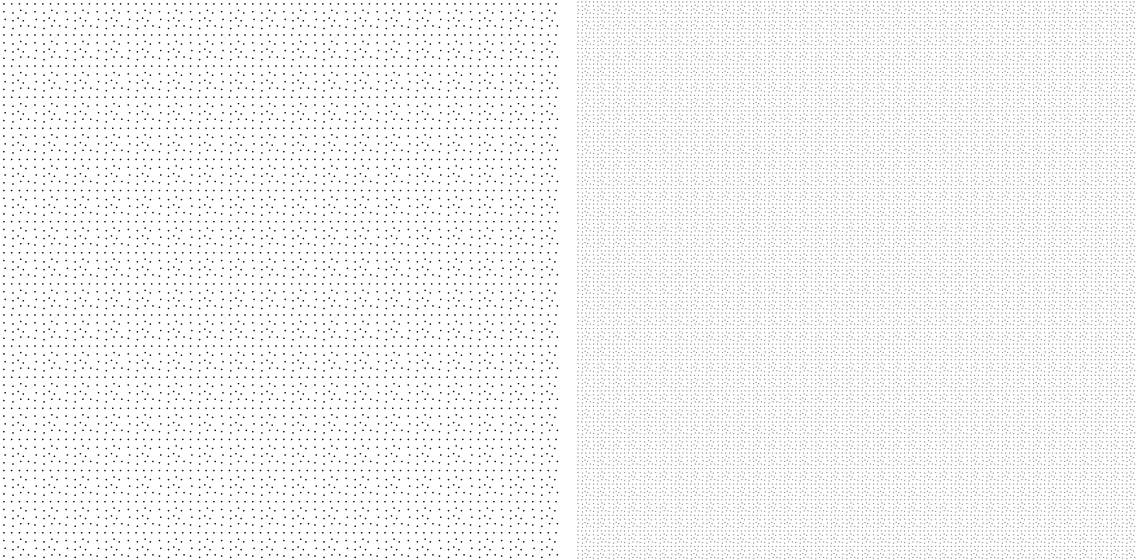
Left: one tile. Right: repeated 2 by 2.
Write a WebGL 2 fragment shader that draws this pattern.

```glsl
#version 300 es
precision highp float;

uniform vec2 u_resolution;
out vec4 fragColor;

const float REPEATS = 18.0;
const float DOTS_PER_REPEAT = 4.0;
const float DOT_RADIUS = 0.1;        // in dot cells
const float SHIFT_STEP = 1.0 / 6.0;  // in dot cells
const vec3 PAPER = vec3(1.0);
const vec3 INK = vec3(0.067);

// Displacement of one dot, in steps; the first row stays on the grid.
vec2 dotShift(ivec2 slot) {
    if (slot.y == 0) return vec2(0.0);
    vec4 across = slot.y == 1 ? vec4(0.0, 1.0, 1.0, -1.0)
                : slot.y == 2 ? vec4(1.0, 1.0, -1.0, -3.0)
                              : vec4(0.0, 1.0, 1.0, 1.0);
    vec4 down = vec4(0.0, 1.0, -1.0, slot.y == 3 ? -1.0 : 1.0);
    return vec2(across[slot.x], down[slot.x]);
}

// Centre of the dot belonging to a cell, wrapped by the repeat.
vec2 dotCentre(vec2 cell, float period, float stepSize) {
    ivec2 slot = ivec2(mod(cell, period));
    return cell + 0.5 + stepSize * dotShift(slot);
}

// Distance to the nearest displaced dot centre.
float nearestDot(vec2 p, float period, float stepSize) {
    vec2 home = floor(p);
    float nearest = 4.0;
    for (int y = -1; y <= 1; y++) {
        for (int x = -1; x <= 1; x++) {
            vec2 centre = dotCentre(home + vec2(x, y), period, stepSize);
            nearest = min(nearest, distance(p, centre));
        }
    }
    return nearest;
}

// Smooth coverage of a disc at the given distance from its centre.
float discCoverage(float dist, float radius, float pixel) {
    return clamp(0.5 + (radius - dist) / pixel, 0.0, 1.0);
}

void main() {
    vec2 uv = gl_FragCoord.xy / u_resolution;
    float cells = REPEATS * DOTS_PER_REPEAT;

    // Rows are counted from the top edge.
    vec2 p = vec2(uv.x, 1.0 - uv.y) * cells;
    float pixel = cells / min(u_resolution.x, u_resolution.y);

    float dist = nearestDot(p, DOTS_PER_REPEAT, SHIFT_STEP);
    float ink = discCoverage(dist, DOT_RADIUS, pixel);
    fragColor = vec4(mix(PAPER, INK, ink), 1.0);
}
```
